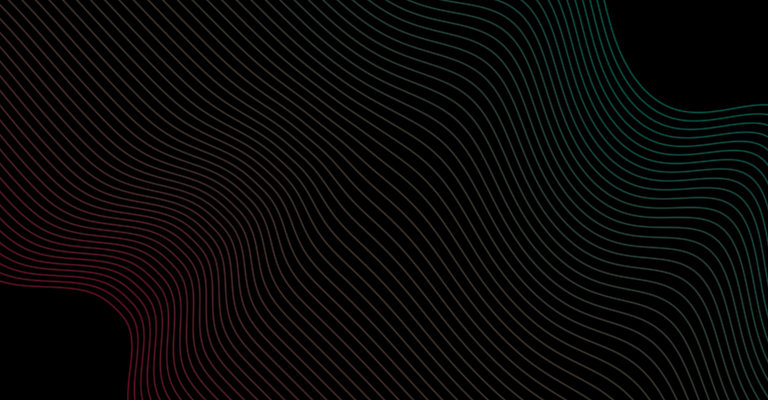
Reproduce this background procedurally as a WebGL 1 fragment shader.

```glsl
precision highp float;

uniform vec2 u_resolution;

// Line family
const float INTERVALS = 61.0;
const float END_CROWDING = 0.09;
const float LINE_WIDTH = 0.0040;
const float EDGE_SOFTNESS = 1.45;

// Colours from the lower left end to the upper right end
const vec3 BACKGROUND = vec3(0.004, 0.0, 0.0);
const vec3 CRIMSON = vec3(0.39, 0.04, 0.125);
const vec3 WARM_GREY = vec3(0.24, 0.205, 0.178);
const vec3 TEAL = vec3(0.0, 0.33, 0.275);

// Lower left boundary
const float LOW_BASE = -0.7425;
const float LOW_HEIGHT = 0.26;
const float LOW_CENTRE = 1.0525;
const float LOW_POWER = 2.6;
const vec2 LOW_WIDTHS = vec2(0.275, 0.23);
const vec3 LOW_SWELL = vec3(0.06, -0.05, 0.375);
const float LOW_DRIFT = 0.06;
const vec2 LOW_FADE = vec2(0.15, 0.75);

// Upper right boundary: each crest is height, centre, width
const float HIGH_BASE = 1.3625;
const vec3 CREST_LEFT = vec3(0.27, 1.2875, 0.308);
const vec3 CREST_RIGHT = vec3(0.33, 2.33, 0.275);
const float HIGH_REFERENCE = 1.45;
const float HIGH_DRIFT = 0.27;
const vec2 HIGH_FADE = vec2(0.1, 0.85);

float bell(float x, vec3 shape) {
    float q = (x - shape.y) / shape.z;
    return shape.x * exp(-q * q);
}

float lowWave(float along) {
    float offset = along - LOW_CENTRE;
    float width = offset < 0.0 ? LOW_WIDTHS.x : LOW_WIDTHS.y;
    float bump = LOW_HEIGHT * exp(-pow(abs(offset) / width, LOW_POWER));
    return bump + bell(along, LOW_SWELL);
}

float highWave(float along) {
    return bell(along, CREST_LEFT) + bell(along, CREST_RIGHT);
}

// Blend position: 0 on the low boundary, 1 on the high boundary
float blendField(vec2 p) {
    float along = p.x + 1.0 - p.y;
    float across = p.x - 1.0 + p.y;
    float lowBump = lowWave(along - LOW_DRIFT * (across - LOW_BASE));
    float highBump = highWave(along - HIGH_DRIFT * (HIGH_REFERENCE - across));
    float low = LOW_BASE + lowBump;
    float high = HIGH_BASE + highBump;
    float t = clamp((across - low) / (high - low), 0.0, 1.0);

    // Waves calm down away from their own boundary
    low -= lowBump * smoothstep(LOW_FADE.x, LOW_FADE.y, t);
    high -= highBump * smoothstep(HIGH_FADE.x, HIGH_FADE.y, 1.0 - t);
    t = (across - low) / (high - low);

    // Lines crowd towards both ends
    return t + END_CROWDING * sin(6.2832 * t) / 6.2832;
}

vec3 lineColour(float t) {
    vec3 lower = mix(CRIMSON, WARM_GREY, smoothstep(-0.15, 0.5, t));
    return mix(lower, TEAL, smoothstep(0.5, 1.12, t));
}

void main() {
    vec2 p = gl_FragCoord.xy / u_resolution.y;
    float softness = EDGE_SOFTNESS / u_resolution.y;
    float t = blendField(p);

    // Local slope turns the field into a true distance
    vec2 e = vec2(0.001, 0.0);
    vec2 slope = vec2(blendField(p + e.xy) - blendField(p - e.xy),
                      blendField(p + e.yx) - blendField(p - e.yx)) / (2.0 * e.x);

    // Nearest line of the family, none beyond the two boundaries
    float nearest = clamp(floor(t * INTERVALS + 0.5), 0.0, INTERVALS) / INTERVALS;
    float dist = abs(t - nearest) / max(length(slope), 0.001);
    float coverage = clamp((0.5 * LINE_WIDTH - dist) / softness + 0.5, 0.0, 1.0);

    gl_FragColor = vec4(mix(BACKGROUND, lineColour(nearest), coverage), 1.0);
}
```
